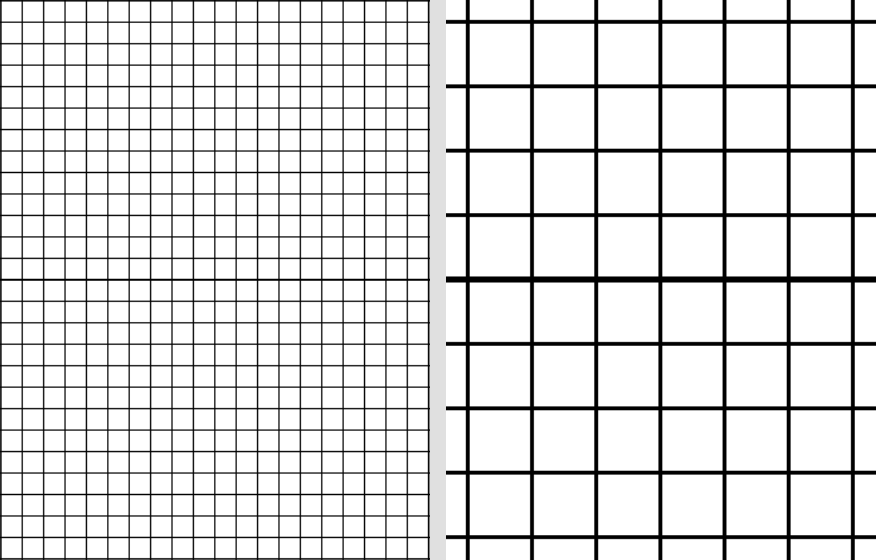
Left, the full canvas; right, a detail of the centre.
This pattern is drawn by a Shadertoy shader. Its source:

```glsl
// Square graph-paper grid, 20 by 26 cells, with a heavier horizontal centre rule.

// Share of a soft pixel footprint covered by a line of the given width.
float lineCoverage(float dist, float width, float footprint) {
    float near = max(dist - 0.5 * footprint, -0.5 * width);
    float far = min(dist + 0.5 * footprint, 0.5 * width);
    return clamp((far - near) / footprint, 0.0, 1.0);
}

void mainImage(out vec4 fragColor, in vec2 fragCoord) {
    vec2 uv = fragCoord / iResolution.xy;
    vec2 aspect = vec2(iResolution.x / iResolution.y, 1.0);
    float footprint = 1.3 / iResolution.y;

    // Cell coordinates: whole numbers fall on the rules
    vec2 cells = vec2(20.0, 26.0);
    vec2 span = vec2(0.995, 0.9967);
    vec2 grid = (uv - vec2(0.002, 0.00195)) / span * cells;
    vec2 rule = floor(grid + 0.5);

    // Distance to the nearest rule, in canvas heights
    vec2 dist = abs(grid - rule) * span / cells * aspect;

    // Thin inner rules, slightly heavier frame, heaviest centre rule
    vec2 isFrame = step(0.5 * cells - 0.5, abs(rule - 0.5 * cells));
    vec2 width = mix(vec2(0.0023), vec2(0.0029), isFrame);
    if (abs(rule.y - 13.0) < 0.5) width.y = 0.0036;

    float vertical = lineCoverage(dist.x, width.x, footprint);
    float horizontal = lineCoverage(dist.y, width.y, footprint);

    // Black ink on white paper
    float paper = (1.0 - vertical) * (1.0 - horizontal);
    fragColor = vec4(vec3(paper), 1.0);
}
```
